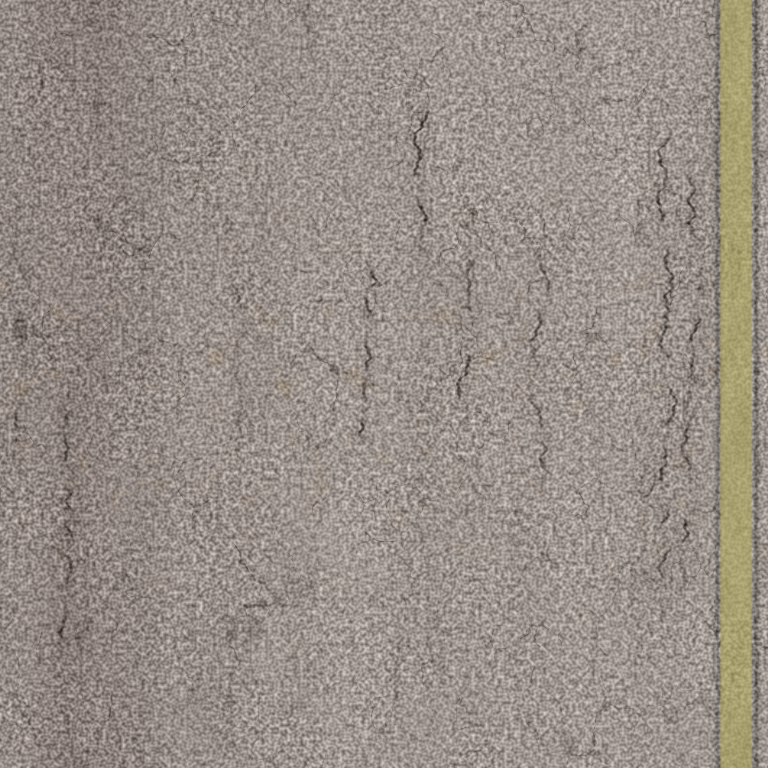
A three.js fragment shader for this texture:

```glsl
// Weathered grey-brown asphalt with a painted yellow line near the right edge.
// Gradient noise gives the grain, stains and streaks; warped Voronoi borders
// give the fine crazing, and wandering vertical lines give the longer cracks.
varying vec2 vUv;

const vec3 ASPHALT = vec3(0.622, 0.588, 0.566);
const vec3 STAIN_TINT = vec3(0.085, 0.095, 0.093);
const vec3 CRACK_COLOR = vec3(0.27, 0.235, 0.22);
const vec3 RUST = vec3(0.60, 0.52, 0.42);
const vec3 PAINT = vec3(0.665, 0.630, 0.430);
const vec3 GROOVE = vec3(0.30, 0.30, 0.29);
const float LINE_LEFT = 0.9375;
const float LINE_RIGHT = 0.9795;
const float GRAIN_COARSE = 0.17;
const float GRAIN_FINE = 0.27;
const float CRAZE_STRENGTH = 0.42;

vec2 hash2(vec2 p) {
  vec3 q = fract(p.xyx * vec3(0.1031, 0.1030, 0.0973));
  q += dot(q, q.yzx + 33.33);
  return fract((q.xx + q.yz) * q.zy);
}

vec2 gradient(vec2 cell) {
  float a = 6.28318 * hash2(cell).x;
  return vec2(cos(a), sin(a));
}

// Gradient noise, roughly -0.7 to 0.7
float noise(vec2 p) {
  vec2 i = floor(p), f = fract(p);
  vec2 u = f * f * f * (f * (f * 6.0 - 15.0) + 10.0);
  vec2 e = vec2(1.0, 0.0);
  float a = dot(gradient(i), f);
  float b = dot(gradient(i + e), f - e);
  float c = dot(gradient(i + e.yx), f - e.yx);
  float d = dot(gradient(i + 1.0), f - 1.0);
  return mix(mix(a, b, u.x), mix(c, d, u.x), u.y);
}

float fbm(vec2 p) {
  float sum = 0.0, amp = 0.6;
  for (int i = 0; i < 4; i++) {
    sum += amp * noise(p);
    p = p * 2.03 + 17.3;
    amp *= 0.5;
  }
  return sum;
}

// Gap between the two nearest feature points: zero on cell borders
float cellBorder(vec2 p) {
  vec2 i = floor(p), f = fract(p);
  float near = 9.0, next = 9.0;
  for (int y = -1; y <= 1; y++)
  for (int x = -1; x <= 1; x++) {
    vec2 g = vec2(float(x), float(y));
    float d = length(g + hash2(i + g) - f);
    next = min(next, max(near, d));
    near = min(near, d);
  }
  return next - near;
}

float crazing(vec2 p, float scale, float width) {
  vec2 warp = vec2(fbm(p * 26.0), fbm(p * 26.0 + 51.7)) * 0.035;
  float border = cellBorder((p + warp) * vec2(scale, scale * 0.72));
  float broken = smoothstep(-0.08, 0.3, fbm(p * 11.0 + scale));
  return (1.0 - smoothstep(0.1 * width, width, border)) * broken;
}

// Wandering, broken vertical crack around (x, y)
float crack(vec2 p, float x, float y, float halfLength, float strength) {
  float path = x + 0.026 * noise(vec2(p.y * 9.0, x * 57.3))
    + 0.014 * noise(vec2(p.y * 37.0, x * 83.1))
    + 0.007 * noise(vec2(p.y * 105.0, x * 41.7));
  float d = abs(p.x - path);
  float core = 1.0 - smoothstep(0.0006, 0.0036, d);
  float broken = smoothstep(-0.25, 0.25, noise(vec2(p.y * 27.0, x * 91.3)));
  float fade = 1.0 - smoothstep(halfLength * 0.65, halfLength, abs(p.y - y));
  return strength * fade * (core * broken + 0.16 * exp(-d * 110.0));
}

float longCracks(vec2 p) {
  float c = crack(p, 0.090, 0.31, 0.21, 0.75);
  c = max(c, crack(p, 0.030, 0.54, 0.17, 0.65));
  c = max(c, crack(p, 0.308, 0.58, 0.17, 0.60));
  c = max(c, crack(p, 0.550, 0.76, 0.13, 0.75));
  c = max(c, crack(p, 0.480, 0.53, 0.15, 0.75));
  c = max(c, crack(p, 0.610, 0.57, 0.12, 0.65));
  c = max(c, crack(p, 0.702, 0.52, 0.17, 0.65));
  c = max(c, crack(p, 0.868, 0.53, 0.38, 0.65));
  return max(c, crack(p, 0.902, 0.51, 0.32, 0.75));
}

void main() {
  vec2 p = vUv;

  // Broad stains and vertical streaks, darkest on the left
  float leftBand = exp(-pow((p.x - 0.12) / 0.065, 2.0));
  float ends = 0.6 + 0.6 * smoothstep(0.15, 0.5, abs(p.y - 0.5));
  float stain = 0.55 * (1.0 - smoothstep(0.0, 0.5, p.x)) + 0.45 * leftBand * ends;
  float streak = noise(vec2(p.x * 19.0, p.y * 1.6)) + 0.7 * fbm(p * 6.0);
  vec3 color = ASPHALT - STAIN_TINT * stain + 0.035 * streak;

  // Rusty specks, mostly around mid height
  float rust = smoothstep(0.12, 0.45, fbm(p * 23.0 + 7.0));
  color = mix(color, RUST, 0.4 * rust * exp(-pow((p.y - 0.48) / 0.2, 2.0)));

  // Cracks
  float craze = max(crazing(p, 13.0, 0.055), 0.75 * crazing(p + 3.7, 27.0, 0.09));
  float cracks = max(craze * CRAZE_STRENGTH, longCracks(p));
  color = mix(color, CRACK_COLOR, cracks);

  // Painted line with worn patches and soft dark grooves beside it
  float wear = fbm(p * vec2(45.0, 13.0));
  float paint = smoothstep(LINE_LEFT - 0.001, LINE_LEFT + 0.002, p.x)
    * (1.0 - smoothstep(LINE_RIGHT - 0.002, LINE_RIGHT + 0.001, p.x));
  color = mix(color, PAINT + 0.07 * wear, 0.96 * paint);
  float groove = 0.6 * exp(-pow((p.x - LINE_LEFT + 0.003) / 0.0035, 2.0))
    + 0.75 * exp(-pow((p.x - LINE_RIGHT - 0.005) / 0.0032, 2.0));
  color = mix(color, GROOVE, groove * (0.85 + 0.3 * wear));

  // Mineral grain, softer on the paint
  float grain = GRAIN_COARSE * noise(p * 121.0) + GRAIN_FINE * noise(p * 237.0 + 9.4);
  grain *= (1.0 + 0.5 * fbm(p * 9.0 + 31.0)) * (1.0 - 0.6 * paint);
  color += grain * vec3(1.0, 0.99, 0.97);

  gl_FragColor = vec4(clamp(color, 0.0, 1.0), 1.0);
}
```
